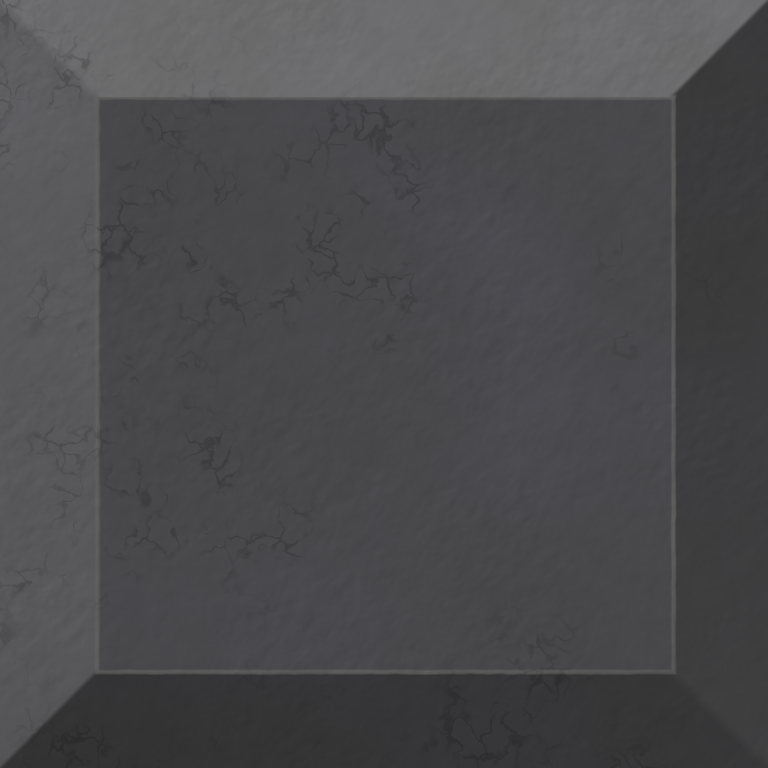
Reproduce this texture procedurally as a three.js fragment shader.

```glsl
// Square dark stone tile with a raised flat face, four lit bevels and fine cracks.
#define FACE_MIN vec2(0.127, 0.125)
#define FACE_MAX vec2(0.877, 0.873)
#define FACE_COLOR vec3(0.284, 0.283, 0.296)
#define TOP_COLOR vec3(0.425, 0.425, 0.432)
#define LEFT_COLOR vec3(0.352, 0.352, 0.361)
#define RIGHT_COLOR vec3(0.233, 0.233, 0.239)
#define BOTTOM_COLOR vec3(0.207, 0.207, 0.214)
#define RIM_COLOR vec3(0.385, 0.383, 0.375)
#define RIM_WIDTH 0.0028
#define CRACK_SCALE 30.0
#define CRACK_DEPTH 0.15
#define RELIEF 0.12

varying vec2 vUv;

vec2 hash2(vec2 p) {
  vec3 q = fract(p.xyx * vec3(0.1031, 0.1030, 0.0973));
  q += dot(q, q.yzx + 33.33);
  return fract((q.xx + q.yz) * q.zy);
}

float valueNoise(vec2 p) {
  vec2 cell = floor(p);
  vec2 f = fract(p);
  f = f * f * (3.0 - 2.0 * f);
  float low = mix(hash2(cell).x, hash2(cell + vec2(1.0, 0.0)).x, f.x);
  float high = mix(hash2(cell + vec2(0.0, 1.0)).x, hash2(cell + 1.0).x, f.x);
  return mix(low, high, f.y);
}

float fbm(vec2 p) {
  float sum = 0.0;
  float gain = 0.5;
  for (int i = 0; i < 4; i++) {
    sum += gain * valueNoise(p);
    p = mat2(1.6, 1.2, -1.2, 1.6) * p + 7.3;
    gain *= 0.5;
  }
  return sum;
}

// Gap between the two nearest cell centres: zero along cell borders.
float cellBorder(vec2 p) {
  vec2 cell = floor(p);
  float nearest = 8.0;
  float second = 8.0;
  for (int y = -1; y <= 1; y++) {
    for (int x = -1; x <= 1; x++) {
      vec2 id = cell + vec2(float(x), float(y));
      float d = length(id + hash2(id) - p);
      second = min(second, max(nearest, d));
      nearest = min(nearest, d);
    }
  }
  return second - nearest;
}

// Broken cracks, kept inside noisy patches and denser on the left.
float cracks(vec2 p) {
  vec2 warp = vec2(fbm(p * 35.0), fbm(p * 35.0 + 19.0)) - 0.5;
  float border = cellBorder(p * CRACK_SCALE + warp * 1.8);
  float line = 1.0 - smoothstep(0.02, 0.2, border);
  float patches = smoothstep(0.42, 0.62, fbm(p * 6.0 + 3.0) + 0.16 * (0.5 - p.x));
  float breaks = smoothstep(0.4, 0.62, fbm(p * 24.0 + 41.0));
  return line * patches * breaks;
}

// Slope of fine bumps, lit from the upper left.
float grain(vec2 p) {
  vec2 q = vec2(p.x + p.y, (p.y - p.x) * 1.5) * 40.0;
  float slope = fbm(q) - fbm(q + vec2(0.0, 0.45));
  return slope * mix(0.45, 1.0, smoothstep(0.35, 0.6, fbm(p * 5.0 + 11.0)));
}

// Bevel colours joined along the diagonals.
vec3 bevelColor(vec2 p) {
  vec3 left = LEFT_COLOR * mix(0.95, 1.04, p.y);
  vec3 right = RIGHT_COLOR * mix(1.06, 0.97, p.y);
  vec3 bottom = BOTTOM_COLOR * mix(0.98, 1.05, p.x);
  vec3 sides = p.x < 0.5 ? left : right;
  vec3 ends = p.y < 0.5 ? bottom : TOP_COLOR;
  vec2 inset = min(p, 1.0 - p);
  float softness = (p.x < 0.5) == (p.y > 0.5) ? 0.012 : 0.005;
  return mix(sides, ends, smoothstep(-softness, softness, inset.x - inset.y));
}

void main() {
  vec2 p = vUv;
  vec2 outside = abs(p - 0.5 * (FACE_MIN + FACE_MAX)) - 0.5 * (FACE_MAX - FACE_MIN);
  float edge = max(outside.x, outside.y);
  vec3 color = mix(FACE_COLOR, bevelColor(p), smoothstep(-0.0015, 0.0015, edge));

  // Worn rim around the face
  float wobble = (fbm(p * 60.0) - 0.47) * 0.002;
  float rim = 1.0 - smoothstep(RIM_WIDTH * 0.4, RIM_WIDTH * 1.6, abs(edge + wobble));
  float wear = mix(0.55, 0.9, fbm(p * 18.0 + 5.0));
  color = mix(color, max(color, RIM_COLOR), rim * wear);

  // Broad stains, slight cool and warm drift, then fine surface detail
  float stain = fbm(p * 4.5 + 23.0) - 0.47;
  color *= 1.0 + 0.1 * stain;
  color.b += 0.02 * stain;
  color *= 1.0 + RELIEF * grain(p);
  color *= 1.0 + 0.05 * (fbm(p * 45.0) - 0.47);
  color *= 1.0 - CRACK_DEPTH * cracks(p);
  gl_FragColor = vec4(color, 1.0);
}
```
